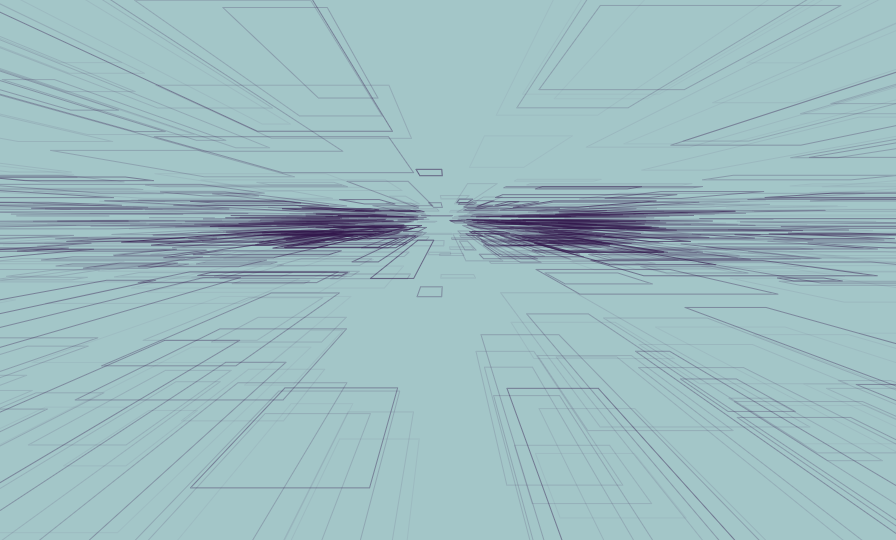
Give the GLSL for this background, as a Shadertoy shader.

```glsl
const vec3 PAPER = vec3(0.64, 0.775, 0.785);
const vec3 INK = vec3(0.19, 0.08, 0.29);
const vec2 VANISHING_POINT = vec2(0.497, 0.596);
const float LINE_WIDTH = 0.002;

// Integer hash: four values from 0 to 1 for each item of a layer
vec4 hash4(int item, int seed, int stream) {
    uvec4 v = uvec4(item, seed, stream, item + seed) * 1664525u + 1013904223u;
    v += v.yzxy * v.wxyz;
    v ^= v >> 16u;
    v += v.yzxy * v.wxyz;
    return vec4(v >> 8u) / exp2(24.0);
}

float pick(vec2 range, float t) {
    return mix(range.x, range.y, t);
}

// Distance to a level edge spanning xs at height y
float levelEdge(vec2 p, vec2 xs, float y) {
    float centre = 0.5 * (xs.x + xs.y);
    float halfSpan = 0.5 * abs(xs.y - xs.x);
    return length(vec2(max(abs(p.x - centre) - halfSpan, 0.0), p.y - y));
}

// Distance to an edge running from a corner away from the vanishing point
float radialEdge(vec2 p, vec2 corner, float stretch) {
    float t = clamp(dot(p, corner) / dot(corner, corner), 1.0, stretch);
    return length(p - corner * t);
}

// Outline of a flat rectangle in perspective, given by its far edge
float frameDistance(vec2 p, vec2 xs, float y, float stretch) {
    float level = min(levelEdge(p, xs, y), levelEdge(p, xs * stretch, y * stretch));
    float sides = min(radialEdge(p, vec2(xs.x, y), stretch),
                      radialEdge(p, vec2(xs.y, y), stretch));
    return min(level, sides);
}

// Share of paper left visible by a layer of scattered frames
float frameLayer(vec2 p, float pixel, int count, int seed, vec2 xRange, vec2 yRange,
                 vec2 widthRange, vec2 stretchRange, vec2 opacityRange) {
    float clear = 1.0;
    float strength = min(LINE_WIDTH / pixel, 1.0);
    for (int i = 0; i < count; i++) {
        vec4 place = hash4(i, seed, 1);
        vec4 shape = hash4(i, seed, 2);
        float side = place.x < 0.5 ? -1.0 : 1.0;
        float x = pick(xRange, place.y);
        float y = pick(yRange, mix(place.z, place.w, 0.3));
        vec2 xs = side * vec2(x, x + pick(widthRange, shape.x));
        float stretch = pick(stretchRange, shape.y * shape.y);
        float opacity = pick(opacityRange, shape.z * shape.z);
        float d = frameDistance(p, xs, y, stretch);
        clear *= 1.0 - opacity * strength * clamp(1.0 - d / pixel, 0.0, 1.0);
    }
    return clear;
}

void mainImage(out vec4 fragColor, in vec2 fragCoord) {
    vec2 p = (fragCoord - VANISHING_POINT * iResolution.xy) / iResolution.y;
    float pixel = 1.0 / iResolution.y;

    // Dense twin clusters beside the vanishing point
    float clear = frameLayer(p, pixel, 230, 11, vec2(0.03, 0.23), vec2(-0.052, 0.028),
                             vec2(0.03, 0.15), vec2(1.1, 2.0), vec2(0.15, 0.75));
    // Fine burst around the vanishing point
    clear *= frameLayer(p, pixel, 45, 17, vec2(0.005, 0.06), vec2(-0.05, 0.035),
                        vec2(0.01, 0.04), vec2(1.2, 3.0), vec2(0.1, 0.6));
    // Long streaks reaching the left and right borders
    clear *= frameLayer(p, pixel, 210, 23, vec2(0.06, 0.7), vec2(-0.135, 0.085),
                        vec2(0.08, 0.35), vec2(1.04, 1.5), vec2(0.06, 0.5));
    // Small frames down the central corridor
    clear *= frameLayer(p, pixel, 14, 37, vec2(-0.07, 0.03), vec2(-0.23, 0.09),
                        vec2(0.02, 0.07), vec2(1.06, 1.25), vec2(0.1, 0.65));
    // Large sparse frames above and below the horizon
    clear *= frameLayer(p, pixel, 36, 41, vec2(0.03, 0.75), vec2(0.06, 0.32),
                        vec2(0.05, 0.3), vec2(1.6, 7.0), vec2(0.04, 0.42));
    clear *= frameLayer(p, pixel, 60, 59, vec2(0.02, 0.8), vec2(-0.44, -0.1),
                        vec2(0.05, 0.25), vec2(1.2, 5.0), vec2(0.05, 0.45));

    fragColor = vec4(mix(INK, PAPER, clear), 1.0);
}
```
